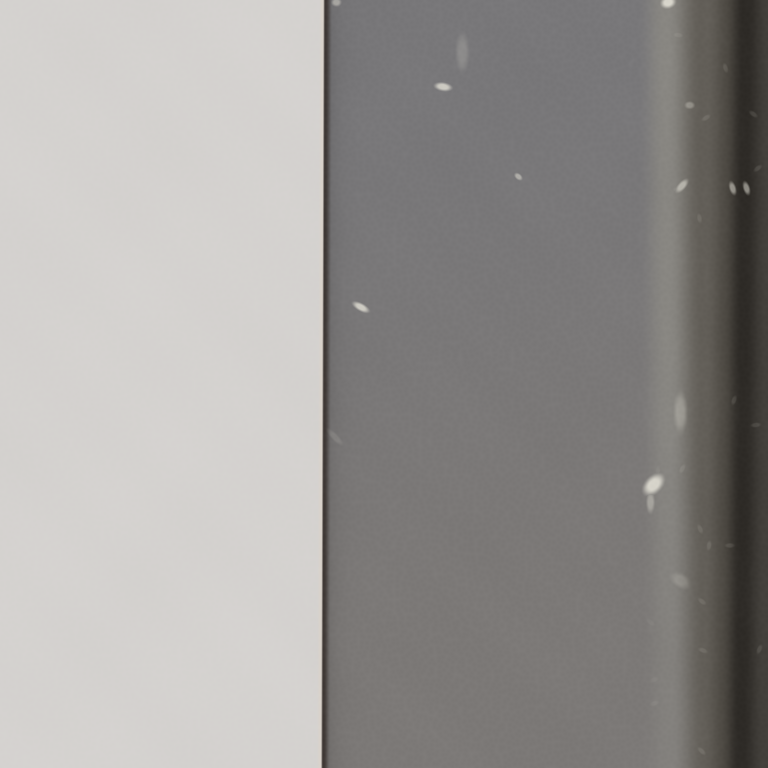
Write a WebGL 2 fragment shader that draws this texture.

```glsl
#version 300 es
precision highp float;
// Pale panel beside a scuffed grey board with a rounded, shadowed ridge on its right.

uniform vec2 u_resolution;
out vec4 outColor;

const vec3 PANEL      = vec3(0.832, 0.822, 0.812);
const vec3 PANEL_RIM  = vec3(0.860, 0.825, 0.785);
const vec3 BOARD_COOL = vec3(0.472, 0.468, 0.476);
const vec3 BOARD_WARM = vec3(0.486, 0.474, 0.466);
const vec3 SEAM       = vec3(0.215, 0.185, 0.170);
const vec3 RIDGE_GLOW = vec3(0.535, 0.527, 0.508);
const vec3 RIDGE_SIDE = vec3(0.385, 0.370, 0.345);
const vec3 RIDGE_TURN = vec3(0.300, 0.285, 0.260);
const vec3 GROOVE     = vec3(0.180, 0.168, 0.152);
const vec3 FAR_SIDE   = vec3(0.262, 0.250, 0.232);
const vec3 CHIP       = vec3(0.860, 0.850, 0.810);

const float EDGE_BOTTOM = 0.4190;
const float EDGE_TOP    = 0.4220;
const float GRAIN_CELLS = 150.0;
const float GRAIN_DEPTH = 0.016;
const float SCUFF_CELLS = 30.0;

vec2 hash2(vec2 p) {
    vec3 q = fract(p.xyx * vec3(0.1031, 0.1030, 0.0973));
    q += dot(q, q.yzx + 33.33);
    return fract((q.xx + q.yz) * q.zy);
}

// Distance to the nearest jittered cell point.
float cellular(vec2 p) {
    vec2 cell = floor(p), local = fract(p);
    float nearest = 2.0;
    for (int y = -1; y <= 1; y++)
        for (int x = -1; x <= 1; x++) {
            vec2 o = vec2(x, y);
            nearest = min(nearest, length(o + hash2(cell + o) - local));
        }
    return nearest;
}

// Soft, large-scale mottling.
float mottle(vec2 p) {
    return (sin(p.x * 17.0 + 2.0 * sin(p.y * 9.0))
          + sin(p.y * 23.0 + 2.0 * sin(p.x * 13.0 + 1.0))
          + sin((p.x + p.y) * 41.0)) / 3.0;
}

// Soft rotated ellipse: 1 inside, 0 outside.
float fleck(vec2 p, vec2 center, vec2 radius, float angle) {
    vec2 d = p - center;
    float c = cos(angle), s = sin(angle);
    d = vec2(c * d.x + s * d.y, c * d.y - s * d.x) / radius;
    return 1.0 - smoothstep(0.45, 1.35, length(d));
}

// Horizontal shading of the board, ridge and groove.
vec3 boardColor(vec2 p, float edge) {
    vec3 col = mix(BOARD_WARM, BOARD_COOL, smoothstep(0.1, 0.95, p.y + 0.2 * (0.6 - p.x)));
    float lean = 0.006 * (p.y - 0.5);
    float x = p.x + lean;
    float glow = mix(0.55, 1.0, smoothstep(0.0, 0.6, p.y));
    col = mix(col, RIDGE_GLOW, glow * smoothstep(0.832, 0.868, x));
    col = mix(col, RIDGE_SIDE, smoothstep(0.872, 0.915, x));
    x = p.x - lean;
    col = mix(col, RIDGE_TURN, smoothstep(0.918, 0.948, x));
    col = mix(col, GROOVE, smoothstep(0.942, 0.965, x));
    col = mix(col, FAR_SIDE, smoothstep(0.970, 0.997, x));
    // Contact shadow: a tight dark seam and a wider falloff.
    float d = max(p.x - edge, 0.0);
    col *= 1.0 - 0.17 * exp(-d / 0.014);
    return mix(col, SEAM, 0.85 * (1.0 - smoothstep(0.002, 0.011, d)));
}

// The larger chips in the paint.
float chips(vec2 p) {
    float m = 0.85 * fleck(p, vec2(0.577, 0.887), vec2(0.0105, 0.0050), -0.15);
    m = max(m, 0.85 * fleck(p, vec2(0.470, 0.600), vec2(0.0110, 0.0045), -0.50));
    m = max(m, 0.55 * fleck(p, vec2(0.675, 0.770), vec2(0.0055, 0.0035), -0.70));
    m = max(m, 0.95 * fleck(p, vec2(0.870, 0.997), vec2(0.0090, 0.0070), 0.30));
    m = max(m, 0.50 * fleck(p, vec2(0.438, 0.997), vec2(0.0060, 0.0050), 0.00));
    m = max(m, 0.95 * fleck(p, vec2(0.851, 0.369), vec2(0.0150, 0.0095), 0.80));
    m = max(m, 0.40 * fleck(p, vec2(0.847, 0.346), vec2(0.0050, 0.0130), 0.00));
    m = max(m, 0.60 * fleck(p, vec2(0.888, 0.758), vec2(0.0100, 0.0045), 0.85));
    m = max(m, 0.35 * fleck(p, vec2(0.898, 0.863), vec2(0.0060, 0.0045), 0.00));
    m = max(m, 0.32 * fleck(p, vec2(0.886, 0.463), vec2(0.0080, 0.0240), 0.00));
    m = max(m, 0.20 * fleck(p, vec2(0.886, 0.244), vec2(0.0130, 0.0080), -0.60));
    m = max(m, 0.20 * fleck(p, vec2(0.602, 0.932), vec2(0.0080, 0.0230), 0.00));
    m = max(m, 0.14 * fleck(p, vec2(0.436, 0.431), vec2(0.0130, 0.0040), -0.80));
    // A pair of nicks beside the groove.
    for (int i = 0; i < 2; i++)
        m = max(m, 0.55 * fleck(p, vec2(0.954 + 0.018 * float(i), 0.755), vec2(0.0040, 0.0085), 0.30));
    return m;
}

// Sparse faint scuffs, mostly on the ridge.
float scuffs(vec2 p) {
    vec2 cell = floor(p * SCUFF_CELLS), rnd = hash2(cell + 7.0);
    vec2 center = (cell + 0.3 + 0.4 * rnd) / SCUFF_CELLS;
    float present = step(0.86, hash2(cell + 31.0).x) * smoothstep(0.80, 0.90, center.x);
    return 0.12 * present * fleck(p, center, vec2(0.003, 0.006), rnd.x * 3.0);
}

void main() {
    vec2 p = gl_FragCoord.xy / u_resolution;
    float edge = mix(EDGE_BOTTOM, EDGE_TOP, p.y);
    float blur = max(0.0016, 0.75 / u_resolution.x);

    vec3 panel = PANEL + 0.004 * mottle(p);
    panel = mix(panel, PANEL_RIM, 0.7 * smoothstep(edge - 0.007, edge - 0.002, p.x));

    vec3 board = boardColor(p, edge) + 0.004 * mottle(p * 1.3 + 2.0);
    board = mix(board, CHIP, max(chips(p), scuffs(p)));

    float onBoard = smoothstep(edge - blur, edge + blur, p.x);
    vec3 col = mix(panel, board, onBoard);
    col += GRAIN_DEPTH * mix(0.3, 1.0, onBoard) * (cellular(p * GRAIN_CELLS) - 0.45);
    outColor = vec4(col, 1.0);
}
```
